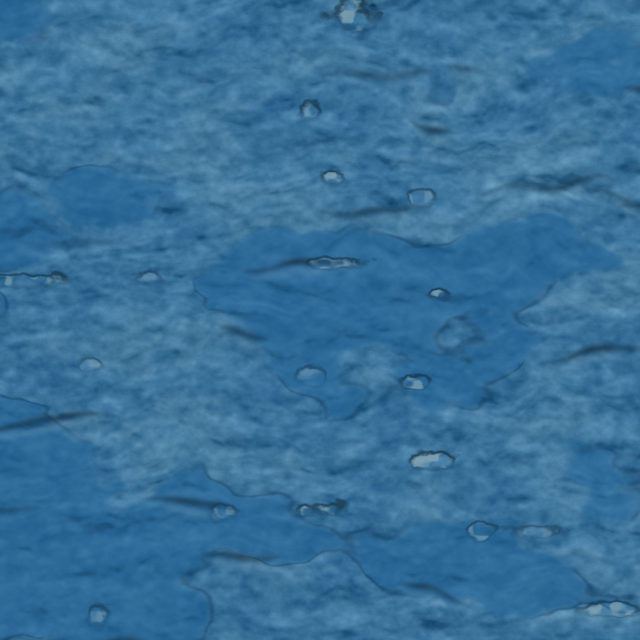
Give the GLSL for this texture, as a Shadertoy shader.

```glsl
const vec3 BASE_BLUE   = vec3(0.215, 0.435, 0.595);
const vec3 SMOOTH_BLUE = vec3(0.155, 0.400, 0.590);
const vec3 FILM_BLUE   = vec3(0.285, 0.490, 0.625);
const vec3 SHADE_BLUE  = vec3(0.120, 0.300, 0.440);
const vec3 PIT_DARK    = vec3(0.060, 0.140, 0.200);
const vec3 CHIP_PALE   = vec3(0.560, 0.670, 0.710);

const vec2 CHIP_CELL  = vec2(0.200, 0.125);
const vec2 CRACK_CELL = vec2(0.330, 0.110);
const float CHIP_CHANCE  = 0.38;
const float CRACK_CHANCE = 0.50;
const float CRACK_WIDTH  = 0.0045;
const float GRAIN_AMOUNT = 0.17;
const float RELIEF_AMOUNT = 0.30;

float hash(vec2 p) {
    vec3 q = fract(p.xyx * 0.1031);
    q += dot(q, q.yzx + 33.33);
    return fract((q.x + q.y) * q.z);
}

vec2 hash2(vec2 p) {
    return vec2(hash(p + 17.3), hash(p + 71.9));
}

float noise(vec2 p) {
    vec2 i = floor(p), f = fract(p);
    f = f * f * (3.0 - 2.0 * f);
    return mix(mix(hash(i), hash(i + vec2(1, 0)), f.x),
               mix(hash(i + vec2(0, 1)), hash(i + vec2(1, 1)), f.x), f.y);
}

float fbm(vec2 p) {
    float sum = 0.0, amp = 0.533;
    for (int i = 0; i < 4; i++) {
        sum += amp * noise(p);
        p = mat2(1.9, 0.5, -0.5, 1.9) * p + 13.7;
        amp *= 0.5;
    }
    return sum;
}

// Flaked pits: x = dark rim, y = pale specks inside
vec2 chips(vec2 p) {
    vec2 result = vec2(0.0);
    vec2 home = floor(p / CHIP_CELL);
    float ragged = fbm(p * vec2(32.0, 45.0)) - 0.5;
    float specks = smoothstep(0.38, 0.72, noise(p * vec2(75.0, 95.0)));
    for (int j = -1; j <= 1; j++)
    for (int i = -1; i <= 1; i++) {
        vec2 id = home + vec2(i, j);
        if (hash(id + 5.1) > CHIP_CHANCE) continue;
        vec2 center = (id + 0.15 + 0.7 * hash2(id)) * CHIP_CELL;
        vec2 vary = hash2(id + 40.0);
        vec2 size = mix(vec2(0.018, 0.011), vec2(0.052, 0.022), vary * vary);
        vec2 local = (p - center) / size;
        float d = length(local) + 1.9 * ragged;
        float rim = smoothstep(0.38, 0.0, abs(d - 0.95));
        rim *= mix(0.3, 1.0, smoothstep(-0.6, 0.6, local.y));
        float inside = smoothstep(1.0, 0.55, d) * specks;
        float strength = mix(0.4, 1.0, hash(id + 90.0));
        result = max(result, strength * vec2(rim, inside));
    }
    return result;
}

// Tapered wavy ridges: x = dark line, y = lit lip below it
vec2 cracks(vec2 p) {
    vec2 result = vec2(0.0);
    vec2 home = floor(p / CRACK_CELL);
    for (int j = -1; j <= 1; j++)
    for (int i = -1; i <= 1; i++) {
        vec2 id = home + vec2(i, j);
        if (hash(id + 23.7) > CRACK_CHANCE) continue;
        vec2 local = p - (id + hash2(id + 8.0)) * CRACK_CELL;
        vec2 vary = hash2(id + 60.0);
        float along = local.x / mix(0.035, 0.12, vary.x);
        float taper = max(0.0, 1.0 - along * along);
        float bend = 0.035 * (noise(vec2(p.x * 15.0, id.y * 7.3)) - 0.5);
        float y = local.y - bend - (vary.y - 0.5) * 0.4 * local.x;
        float width = CRACK_WIDTH * (0.5 + taper);
        float line = exp(-pow(y / width, 2.0));
        float lip = exp(-pow((y + 2.3 * width) / width, 2.0));
        float strength = taper * mix(0.35, 0.9, hash(id + 33.0));
        result = max(result, strength * vec2(line, lip));
    }
    return result * mix(0.4, 1.0, noise(p * 35.0));
}

void mainImage(out vec4 fragColor, in vec2 fragCoord) {
    vec2 p = fragCoord / iResolution.y;
    vec2 drift = vec2(fbm(p * 6.0 + 3.0), fbm(p * 6.0 + 29.0)) - 0.5;
    vec2 q = p + drift * vec2(0.12, 0.08);

    // Worn film over smooth paint, with broken shaded outlines
    float field = fbm(q * vec2(4.0, 7.0) + 11.0);
    float bare = smoothstep(0.52, 0.59, field);
    float film = smoothstep(0.36, 0.70, fbm(q * vec2(9.0, 17.0) + 47.0));
    vec3 color = mix(BASE_BLUE, FILM_BLUE, film * 0.85);
    color = mix(color, SMOOTH_BLUE, bare * 0.75);
    float outline = exp(-pow((field - 0.545) / 0.014, 2.0));
    outline *= smoothstep(0.42, 0.72, noise(p * vec2(9.0, 13.0) + 5.0));
    color = mix(color, SHADE_BLUE, outline * 0.6);

    // Brushed relief lit from below, and soft grain
    vec2 scale = vec2(13.0, 30.0);
    vec2 rise = vec2(0.0, 0.004);
    float relief = fbm((q - rise) * scale) - fbm((q + rise) * scale);
    color += RELIEF_AMOUNT * relief * mix(1.0, 0.5, bare);
    color = mix(color, SHADE_BLUE, 0.5 * smoothstep(0.10, 0.26, -relief));
    float grain = fbm(p * vec2(60.0, 72.0) + 83.0) - 0.5;
    color += GRAIN_AMOUNT * grain * mix(1.0, 0.45, bare) * vec3(1.1, 1.0, 0.9);

    // Ridges and flaked pits
    vec2 crack = cracks(p);
    color = mix(color, CHIP_PALE, crack.y * 0.28);
    color = mix(color, PIT_DARK, crack.x * 0.8);
    vec2 chip = chips(p);
    color = mix(color, PIT_DARK, chip.x * 0.75);
    color = mix(color, CHIP_PALE, chip.y * 0.85);

    fragColor = vec4(clamp(color, 0.0, 1.0), 1.0);
}
```
